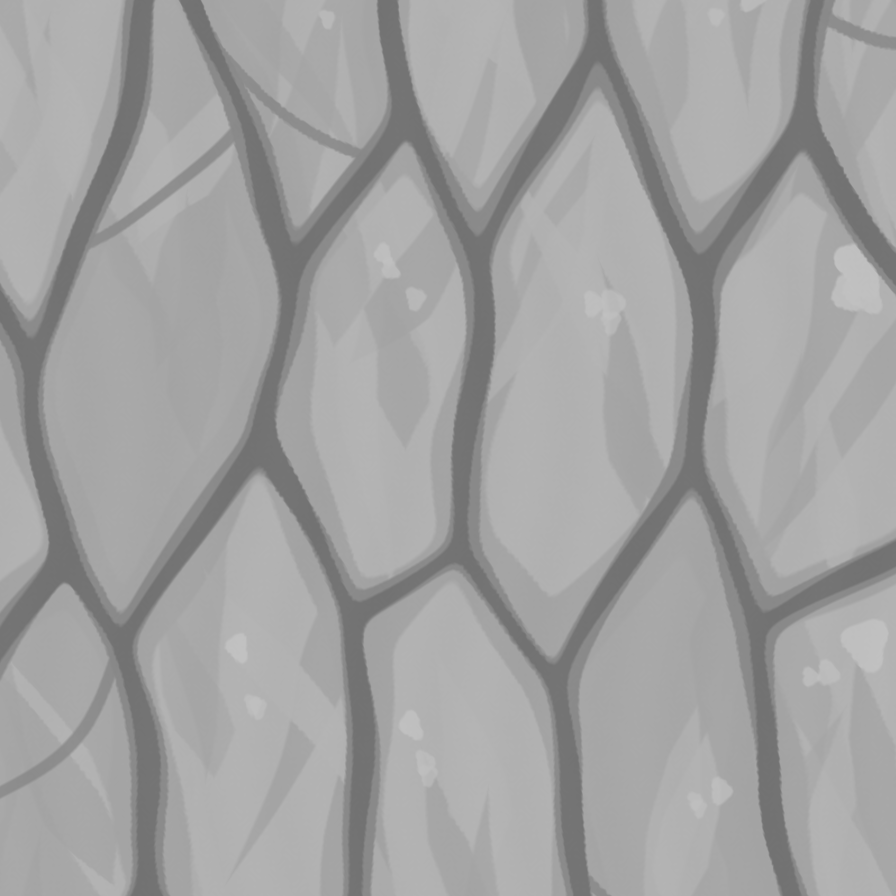
Write a Shadertoy shader that draws this texture.

```glsl
struct Cell { vec2 id; vec2 local; float edge; };

vec2 hash2(vec2 p) {
    return fract(sin(vec2(dot(p, vec2(127.1, 311.7)), dot(p, vec2(269.5, 183.3)))) * 43758.5);
}

// Staggered lattice with jittered centres
vec2 cellCentre(vec2 id) {
    return id + vec2(0.5 * mod(id.y, 2.0), 0.0) + 0.5 + (hash2(id) - 0.5) * vec2(0.5, 0.52);
}

// Tall cellular noise; edge distance is in canvas units, rounded at the joints
Cell tallCells(vec2 p) {
    vec2 scale = vec2(4.2, 2.1), metric = vec2(1.25, 1.0);
    vec2 u = p * scale, base = floor(u), nearest = vec2(0.0), toNearest = vec2(9.0);
    for (int j = -2; j <= 2; j++)
    for (int i = -2; i <= 2; i++) {
        vec2 id = base + vec2(i, j);
        vec2 d = (cellCentre(id) - u) * metric;
        if (dot(d, d) < dot(toNearest, toNearest)) { toNearest = d; nearest = id; }
    }
    float sum = 0.0;
    for (int j = -2; j <= 2; j++)
    for (int i = -2; i <= 2; i++) {
        if (i == 0 && j == 0) continue;
        vec2 d = (cellCentre(nearest + vec2(i, j)) - u) * metric;
        vec2 n = normalize(d - toNearest);
        float border = dot(0.5 * (d + toNearest), n) / length(n * scale * metric);
        sum += exp(-150.0 * border);
    }
    return Cell(nearest, -toNearest / (metric * scale), -log(sum) / 150.0);
}

// Coverage of a tapered, tilted brush stroke
float spear(vec2 q, float tilt, float width, float len) {
    q.x -= tilt * q.y;
    float taper = min(min((q.y + len) / (1.1 * len), (len - q.y) / (0.5 * len)), 1.0);
    return smoothstep(-0.003, 0.003, width * taper - abs(q.x));
}

void mainImage(out vec4 fragColor, in vec2 fragCoord) {
    vec2 uv = fragCoord / iResolution.y;

    // Hand-drawn waviness and rough brush edges
    vec2 p = uv + vec2(0.3, 0.17);
    p += vec2(0.016, 0.009) * sin(p.yx * vec2(9.0, 14.0) + p * 4.0);
    p += 0.004 * sin(p.yx * vec2(27.0, 33.0) + 1.7);
    float rough = sin(uv.x * 390.0 + 2.0 * sin(uv.y * 270.0)) * sin(uv.y * 430.0 + 2.0 * sin(uv.x * 310.0));
    p += 0.0007 * rough;

    Cell c = tallCells(p);
    vec2 rnd = hash2(c.id + 17.0), q = c.local;
    float phase = 6.28 * rnd.x;

    // Flat body with a lighter inset panel
    float tone = 0.635 + 0.012 * rnd.y;
    float inset = 0.028 + 0.010 * sin(q.y * 19.0 + phase) + 0.008 * sin(q.x * 28.0 + phase)
                + 0.06 * max(-q.y - 0.08, 0.0);
    float panel = smoothstep(-0.003, 0.003, c.edge - inset);
    tone = mix(tone, 0.70, panel * (rnd.y > 0.82 ? 0.2 : 0.92));

    // Overlapping facets, alternately shaded and lit
    float inside = smoothstep(0.014, 0.019, c.edge);
    for (int k = 0; k < 5; k++) {
        vec2 a = hash2(c.id + float(k) * 5.3 + 2.0), b = hash2(c.id - float(k) * 3.7 + 40.0);
        vec2 at = (a - 0.5) * vec2(0.17, 0.34);
        float s = spear((q - at) * vec2(1.0, b.x > 0.5 ? 1.0 : -1.0), (b.y - 0.5) * 1.3,
                        0.018 + 0.024 * a.y, 0.10 + 0.12 * b.x);
        float paint = k % 2 == 0 ? 0.642 : 0.702;
        tone = mix(tone, paint, s * inside * (0.55 + 0.4 * a.x));
    }

    // Small clustered highlights
    vec2 spot = (hash2(c.id + 61.0) - 0.5) * vec2(0.08, 0.16) + vec2(0.0, 0.05);
    for (int k = 0; k < 3; k++) {
        vec2 h = hash2(c.id + float(k) * 9.1 + 73.0);
        vec2 d = q - spot - (h - 0.5) * vec2(0.075, 0.085);
        float radius = (0.007 + 0.015 * h.x * h.y + 0.004 * h.x)
                     * (1.0 + 0.16 * sin(3.0 * atan(d.y, d.x) + 6.0 * h.y));
        float blob = smoothstep(-0.002, 0.002, radius - length(d * vec2(1.0, 0.8)));
        tone = mix(tone, 0.755, blob * inside * step(rnd.x, 0.8) * (0.6 + 0.4 * h.y));
    }

    // Thin side veins crossing some cells
    float slope = (rnd.x - 0.5) * 2.4;
    float arc = q.y - 0.13 * sign(rnd.x - 0.5) - slope * q.x - 4.0 * q.x * q.x;
    float vein = abs(arc) / length(vec2(1.0, slope + 8.0 * q.x));
    tone = mix(tone, 0.54, smoothstep(0.002, -0.002, vein - 0.0065) * step(0.64, rnd.y) * 0.9);

    // Dark outline with a softer one-sided band
    float band = 0.0155 + 0.005 * sin(q.y * 15.0 + phase * 2.0);
    float line = 0.0100 + 0.0032 * sin(p.y * 17.0 + 5.0 * sin(p.x * 6.0));
    tone = mix(tone, 0.535, smoothstep(0.002, -0.002, c.edge - band) * 0.95);
    tone = mix(tone, 0.452, smoothstep(0.002, -0.002, c.edge - line));

    // Faint streaks and grain
    tone += 0.004 * sin(uv.x * 70.0 + 2.0 * sin(uv.y * 9.0)) + 0.002 * rough;
    fragColor = vec4(vec3(tone), 1.0);
}
```
